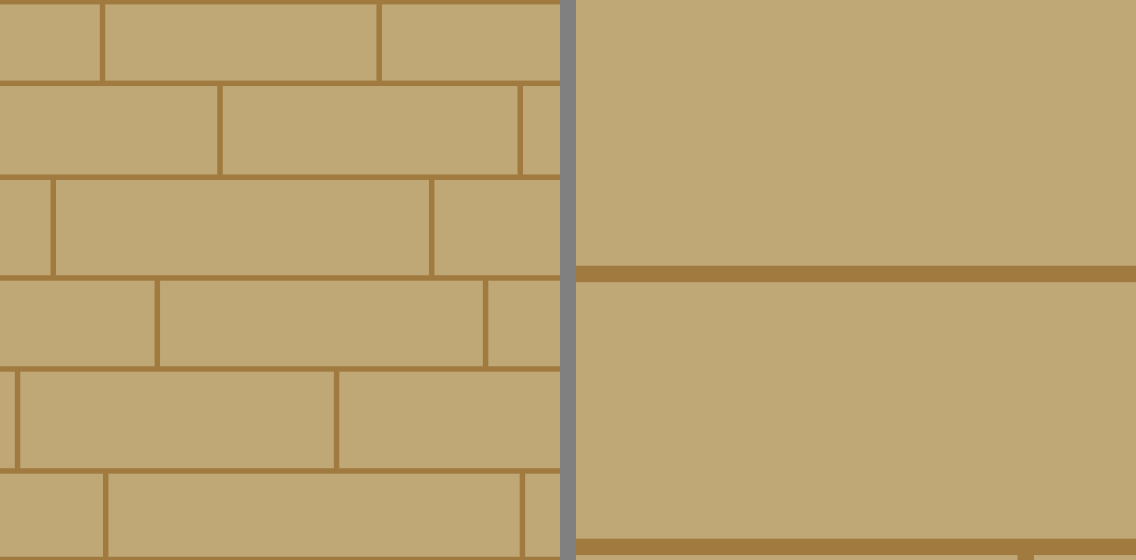
Left: the whole. Right: its middle third, enlarged.
A Shadertoy shader for this pattern:

```glsl
// Flat sandstone wall: six courses of uneven height, each with its own stone length.
// Bed joints sit on a shifted even grid; upright joints repeat along each course.
// The nearest joint distance is smoothed over one pixel to mix stone and mortar.

const int COURSES = 6;
const float JOINT_WIDTH = 0.0098;
const vec3 STONE_COLOR = vec3(0.75, 0.66, 0.46);
const vec3 MORTAR_COLOR = vec3(0.63, 0.48, 0.25);

// Offset of each bed joint from the even grid, bottom to top
const float BED_SHIFT[7] = float[7](0.0009, -0.0077, 0.0078, 0.0036, 0.0169, 0.0179, -0.0030);

// Per course, bottom to top: position of the first upright joint, stone length
const vec2 COURSE_LAYOUT[6] = vec2[6](
    vec2(0.1888, 0.7441), vec2(0.0313, 0.5697), vec2(0.2809, 0.5862),
    vec2(0.0951, 0.6758), vec2(0.3928, 0.5362), vec2(0.1831, 0.4940));

float bedHeight(int i) {
    return float(i) / float(COURSES) + BED_SHIFT[i];
}

// Distance to the nearest line of a row spaced by period
float repeatDistance(float x, float period) {
    return abs(mod(x + 0.5 * period, period) - 0.5 * period);
}

// Distance to the centre line of the nearest joint
float jointDistance(vec2 p) {
    float bedDistance = 1.0;
    int course = 0;
    for (int i = 0; i <= COURSES; i++) {
        float height = bedHeight(i);
        bedDistance = min(bedDistance, abs(p.y - height));
        if (p.y > height) course = min(i, COURSES - 1);
    }
    vec2 layout_ = COURSE_LAYOUT[course];
    return min(bedDistance, repeatDistance(p.x - layout_.x, layout_.y));
}

void mainImage(out vec4 fragColor, in vec2 fragCoord) {
    float pixel = 1.0 / iResolution.y;
    vec2 p = fragCoord * pixel;

    // Mortar coverage with a one-pixel soft edge
    float edge = jointDistance(p) - 0.5 * JOINT_WIDTH;
    float mortar = clamp(0.5 - edge / pixel, 0.0, 1.0);

    fragColor = vec4(mix(STONE_COLOR, MORTAR_COLOR, mortar), 1.0);
}
```
